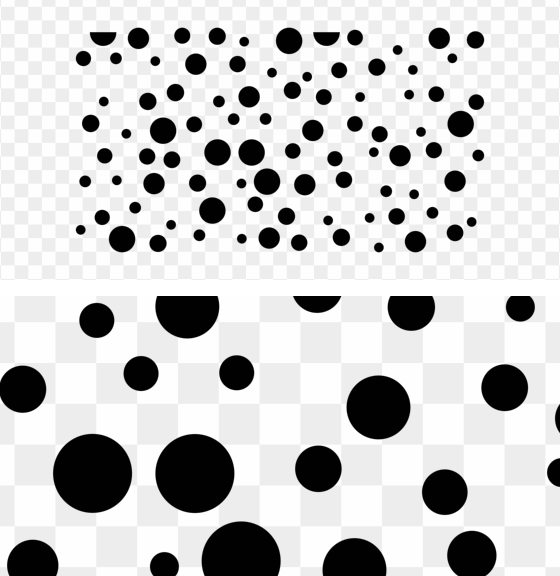
Top, the full canvas; bottom, a detail of the centre.
A Shadertoy shader for this pattern:

```glsl
// Black dots of five sizes scattered over a pale grey and white checkerboard.
// Dots sit on a staggered lattice, pushed off it by as much as their size allows;
// two large dots on the top border are cut flat into half discs.

const vec3 LIGHT_TILE = vec3(0.995);
const vec3 GREY_TILE = vec3(0.928);
const vec3 DOT_COLOR = vec3(0.004);

const float TILE_SIZE = 0.0486;            // all lengths are in canvas heights
const int COLUMNS = 11;
const int ROWS = 8;
const vec2 PITCH = vec2(0.133, 0.104);     // lattice spacing
const float REACH = 0.0595;                // room around a lattice point
const vec2 FIELD_HALF = vec2(0.729, 0.401);
const float CUT_HEIGHT = 0.385;            // flat top of the half discs
const float LARGEST = 0.047;

float hash(vec2 p) {
    return fract(sin(dot(p, vec2(127.1, 311.7))) * 43758.5453);
}

// Square wave from -1 to 1 with edges one pixel wide
vec2 squareWave(vec2 p, float size, float pixel) {
    vec2 edgeDistance = (abs(fract(p / size * 0.5) - 0.5) - 0.25) * 2.0 * size;
    return clamp(edgeDistance * 2.0 / pixel, -1.0, 1.0);
}

vec3 checkerboard(vec2 p, float pixel) {
    vec2 wave = squareWave(p, TILE_SIZE, pixel);
    return mix(GREY_TILE, LIGHT_TILE, 0.5 + 0.5 * wave.x * wave.y);
}

// Evenly spread rank, so that neighbours differ in size
float dotRadius(vec2 id) {
    float rank = fract(dot(id, vec2(0.7549, 0.5698)) + 0.22 * hash(id + 7.3));
    if (rank < 0.25) return 0.0172;
    if (rank < 0.38) return 0.0208;
    if (rank < 0.76) return mix(0.0270, 0.0312, hash(id + 2.9));
    if (rank < 0.90) return 0.0380;
    return LARGEST;
}

vec2 latticePoint(vec2 id) {
    float stagger = (mod(id.y, 2.0) - 0.5) * 0.5;
    vec2 middle = 0.5 * vec2(COLUMNS - 1, ROWS - 1);
    return (id - middle + vec2(stagger, 0.0)) * PITCH;
}

// Random offset inside a disc
vec2 scatter(vec2 id, float room) {
    float angle = 6.28319 * hash(id + 13.7);
    return room * sqrt(hash(id + 41.2)) * vec2(cos(angle), sin(angle));
}

float dotDistance(vec2 p, vec2 id) {
    vec2 center = latticePoint(id);

    // Half discs on the top row
    if (int(id.y) == ROWS - 1 && mod(id.x, 6.0) < 0.5 && id.x < 9.0) {
        center.y = CUT_HEIGHT - 0.002;
        return max(length(p - center) - LARGEST, p.y - CUT_HEIGHT);
    }

    // Full discs, kept inside the field
    float radius = dotRadius(id);
    center += scatter(id, REACH - radius);
    center += 0.009 * sin(center.yx * 9.0 + vec2(0.6, 2.1));
    vec2 limit = FIELD_HALF - radius;
    center = clamp(center, -limit, limit);
    return length(p - center) - radius;
}

float dotField(vec2 p) {
    float nearest = 1.0;
    for (int row = 0; row < ROWS; row++) {
        for (int column = 0; column < COLUMNS; column++) {
            nearest = min(nearest, dotDistance(p, vec2(column, row)));
        }
    }
    return nearest;
}

void mainImage(out vec4 fragColor, in vec2 fragCoord) {
    float pixel = 1.0 / iResolution.y;
    vec2 p = (fragCoord - 0.5 * iResolution.xy) * pixel;

    // Tiles are counted from the centre line and the top edge
    vec3 color = checkerboard(vec2(p.x, 0.5 - p.y), pixel);
    float coverage = 1.0 - smoothstep(-0.8 * pixel, 0.8 * pixel, dotField(p));
    fragColor = vec4(mix(color, DOT_COLOR, coverage), 1.0);
}
```
